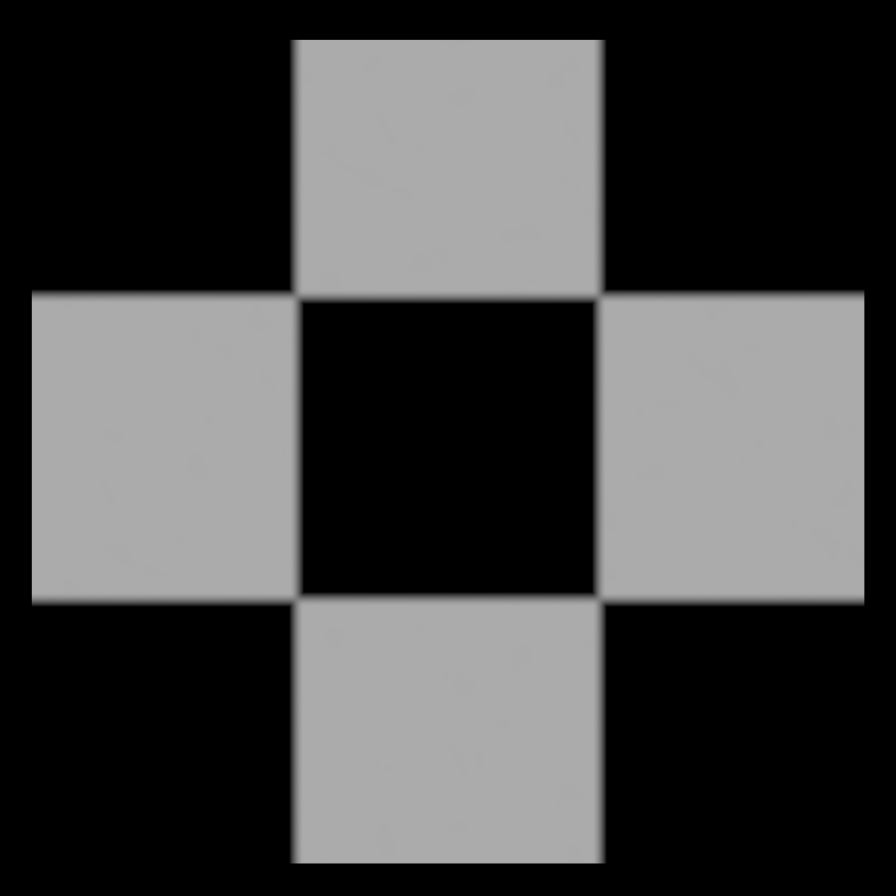
Give the GLSL for this background, as a three.js fragment shader.

```glsl
// Draws a soft-edged three by three checkerboard in grey on black, cropped by a black margin.

varying vec2 vUv;

const vec3 BLACK = vec3(0.0);
const vec3 GREY = vec3(0.67);
const vec2 FRAME_MIN = vec2(0.0355, 0.0363);   // crisp outer limits of the board
const vec2 FRAME_MAX = vec2(0.9647, 0.9555);
const float CELL_MIN = 0.331;                  // sides of the middle cell
const float CELL_MAX = 0.669;
const float BLUR = 0.0082;                     // half width of the soft cell edges
const float CRISP = 0.0008;                    // half width of the outer edges
const float GAMMA = 2.2;
const float GRAIN = 0.003;

// 1 inside the interval, 0 outside, with a smooth step of the given half width
vec2 band(vec2 p, vec2 low, vec2 high, float softness) {
  return smoothstep(low - softness, low + softness, p)
       * (1.0 - smoothstep(high - softness, high + softness, p));
}

// Faint mottling from layered sines
float mottle(vec2 p) {
  float sum = 0.0;
  float weight = 0.5;
  for (int i = 0; i < 3; i++) {
    sum += weight * sin(p.x * 43.0 + 2.0 * sin(p.y * 31.0)) * sin(p.y * 47.0 + p.x * 19.0);
    p = mat2(0.8, 0.6, -0.6, 0.8) * p * 1.9;
    weight *= 0.5;
  }
  return sum;
}

void main() {
  // Checker: lit where exactly one axis lies in its middle band
  vec2 middle = band(vUv, vec2(CELL_MIN), vec2(CELL_MAX), BLUR);
  float light = mix(middle.x, 1.0 - middle.x, middle.y);

  // Blur in linear light, then encode for display
  float shade = pow(max(light, 0.0), 1.0 / GAMMA);

  // Outer margin
  vec2 frame = band(vUv, FRAME_MIN, FRAME_MAX, CRISP);
  shade *= frame.x * frame.y;

  vec3 surface = GREY + GRAIN * mottle(vUv);
  gl_FragColor = vec4(mix(BLACK, surface, shade), 1.0);
}
```
